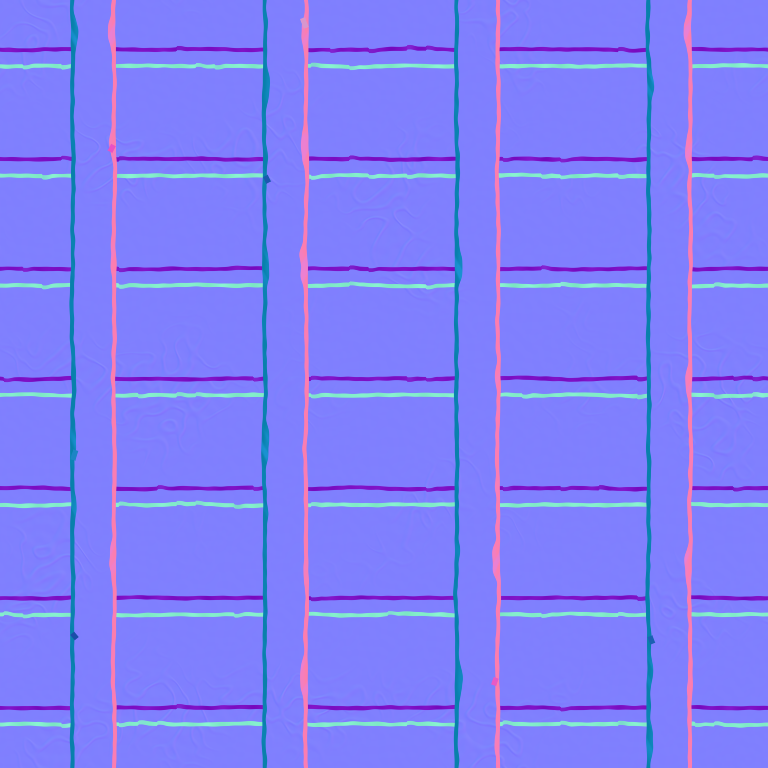
Reproduce this texture map procedurally as a Shadertoy shader.

```glsl
// Tiling normal map: four worn vertical battens over panels cut by seven rows of grooves.

const float TAU = 6.2831853;
const vec2 REPEATS = vec2(4.0, 7.0);
const float BATTEN_LEFT = 0.378, BATTEN_RIGHT = 0.594;   // fractions of a column
const float GROOVE_LOW = 0.398, GROOVE_HIGH = 0.549;     // fractions of a row
const float HALF_LINE = 0.0026;

const vec3 FLAT = vec3(0.50, 0.50, 0.995);
const vec3 FACE_DOWN = vec3(0.49, 0.06, 0.77);
const vec3 FACE_UP = vec3(0.51, 0.93, 0.79);
const vec3 FACE_LEFT = vec3(0.03, 0.50, 0.67);
const vec3 FACE_RIGHT = vec3(0.99, 0.49, 0.68);

float hash(vec3 p) {
    p = fract(p * vec3(0.1031, 0.1030, 0.0973));
    p += dot(p, p.yzx + 33.33);
    return fract((p.x + p.y) * p.z);
}

float cornerSlope(vec2 cell, vec2 offset, vec2 period, float seed) {
    float a = TAU * hash(vec3(mod(cell, period), seed));
    return dot(vec2(cos(a), sin(a)), offset);
}

// Gradient noise that wraps after a whole number of cells
float gradNoise(vec2 p, vec2 period, float seed) {
    vec2 i = floor(p), f = p - i;
    vec2 w = f * f * f * (f * (f * 6.0 - 15.0) + 10.0);
    vec2 e = vec2(1.0, 0.0);
    float low = mix(cornerSlope(i, f, period, seed),
                    cornerSlope(i + e.xy, f - e.xy, period, seed), w.x);
    float high = mix(cornerSlope(i + e.yx, f - e.yx, period, seed),
                     cornerSlope(i + e.xx, f - e.xx, period, seed), w.x);
    return mix(low, high, w.y);
}

float wave(float t, float freq, float seed) {
    return gradNoise(vec2(t * freq, 0.37), vec2(freq, 1.0), seed);
}

float band(float x, float lo, float hi, float aa) {
    return smoothstep(lo - aa, lo + aa, x) * (1.0 - smoothstep(hi - aa, hi + aa, x));
}

// Plaster relief: soft grain plus thin ridges in scattered patches
float plasterHeight(vec2 p) {
    float patchy = smoothstep(0.0, 0.4, gradNoise(p * 7.0, vec2(7.0), 3.0));
    float warp = gradNoise(p * 16.0, vec2(16.0), 5.0);
    float ridge = abs(gradNoise(p * 34.0 + warp, vec2(34.0), 7.0));
    float grain = gradNoise(p * 80.0, vec2(80.0), 9.0);
    return patchy * 0.045 * (1.0 - smoothstep(0.0, 0.14, ridge)) + (0.012 + 0.025 * patchy) * grain;
}

vec3 plaster(vec2 p) {
    vec2 e = vec2(0.002, 0.0);
    float h = plasterHeight(p);
    vec2 slope = vec2(plasterHeight(p + e.xy), plasterHeight(p + e.yx)) - h;
    return FLAT - vec3(slope * 0.9, 0.0);
}

// Thin horizontal side of a groove with small nicks; d is the height above its centre
vec3 grooveEdge(vec3 col, float d, float x, vec3 face, float mask, float seed, float aa) {
    float slots = 40.0;
    float slot = floor(x * slots), t = fract(x * slots);
    float chance = hash(vec3(slot, seed, 17.0));
    float nick = step(chance, 0.2) * smoothstep(0.15, 0.25, t) * (1.0 - smoothstep(0.35, 0.8, t));
    float shift = 0.0028 * wave(x, 14.0, seed) + 0.001 * wave(x, 60.0, seed + 0.5);
    shift += nick * (chance < 0.1 ? 0.0016 : -0.0016);
    float thick = HALF_LINE + 0.0008 * wave(x, 44.0, seed + 0.3);
    float cover = band(d - shift, -thick, thick, aa) * mask;
    vec3 tone = mix(face, FLAT, 0.12 * nick) + 0.06 * wave(x, 50.0, seed + 0.7);
    return mix(col, tone, cover);
}

// Ragged side of a batten; d grows towards the batten's middle
vec3 battenEdge(vec3 col, float d, float y, vec3 face, vec3 worn, vec3 chipA, vec3 chipB,
                float seed, float aa) {
    float shift = 0.003 * wave(y, 11.0, seed) + 0.0014 * wave(y, 42.0, seed + 0.2);
    float wear = smoothstep(0.08, 0.45, wave(y, 13.0, seed + 0.4));
    float outer = HALF_LINE + 0.0045 * wear + 0.0016 * wave(y, 56.0, seed + 0.6);
    float facet = smoothstep(-0.1, 0.15, wave(y + 2.0 * d, 36.0, seed + 0.8));
    float bevel = smoothstep(0.0, 0.006, d - shift + 0.001);
    vec3 tone = mix(face, worn, clamp(facet * (0.15 + 0.7 * wear) + bevel * wear * 0.5, 0.0, 1.0));
    col = mix(col, tone, band(d - shift, -HALF_LINE, outer, aa));

    // Occasional splinter, tilted and kept inside its slot
    float slots = 14.0, slot = floor(y * slots);
    float place = 0.25 + 0.5 * hash(vec3(slot, seed, 23.0));
    float tint = hash(vec3(slot, seed, 29.0));
    float tilt = (tint - 0.5) * 1.4;
    vec2 q = vec2(d - shift - 0.003, y - (slot + place) / slots);
    q = mat2(cos(tilt), sin(tilt), -sin(tilt), cos(tilt)) * q;
    vec2 box = abs(q) - vec2(0.0034, 0.0045 + 0.003 * tint);
    float splinter = 1.0 - smoothstep(-aa, aa, max(box.x, box.y));
    float present = step(hash(vec3(slot, seed, 31.0)), 0.1);
    return mix(col, mix(chipA, chipB, tint), splinter * present);
}

void mainImage(out vec4 fragColor, in vec2 fragCoord) {
    vec2 p = fragCoord / iResolution.xy;
    float aa = 0.6 / min(iResolution.x, iResolution.y);
    vec2 cell = floor(p * REPEATS), f = fract(p * REPEATS);
    vec3 col = plaster(p);

    // Grooves stop at the battens
    float batten = band(f.x / REPEATS.x, BATTEN_LEFT / REPEATS.x, BATTEN_RIGHT / REPEATS.x, aa);
    float panel = mod(floor(p.x * REPEATS.x - 0.486), REPEATS.x);
    float seed = 40.0 + cell.y + REPEATS.y * panel;
    col = grooveEdge(col, (f.y - GROOVE_LOW) / REPEATS.y, p.x, FACE_UP, 1.0 - batten, seed, aa);
    col = grooveEdge(col, (f.y - GROOVE_HIGH) / REPEATS.y, p.x, FACE_DOWN, 1.0 - batten, seed + 50.0, aa);

    // Batten sides
    col = battenEdge(col, (f.x - BATTEN_LEFT) / REPEATS.x, p.y, FACE_LEFT, vec3(0.10, 0.57, 0.82),
                     vec3(0.10, 0.30, 0.66), vec3(0.12, 0.62, 0.82), 120.0 + cell.x, aa);
    col = battenEdge(col, (BATTEN_RIGHT - f.x) / REPEATS.x, p.y, FACE_RIGHT, vec3(0.92, 0.50, 0.82),
                     vec3(0.93, 0.25, 0.76), vec3(0.82, 0.70, 0.82), 140.0 + cell.x, aa);
    fragColor = vec4(clamp(col, 0.0, 1.0), 1.0);
}
```
